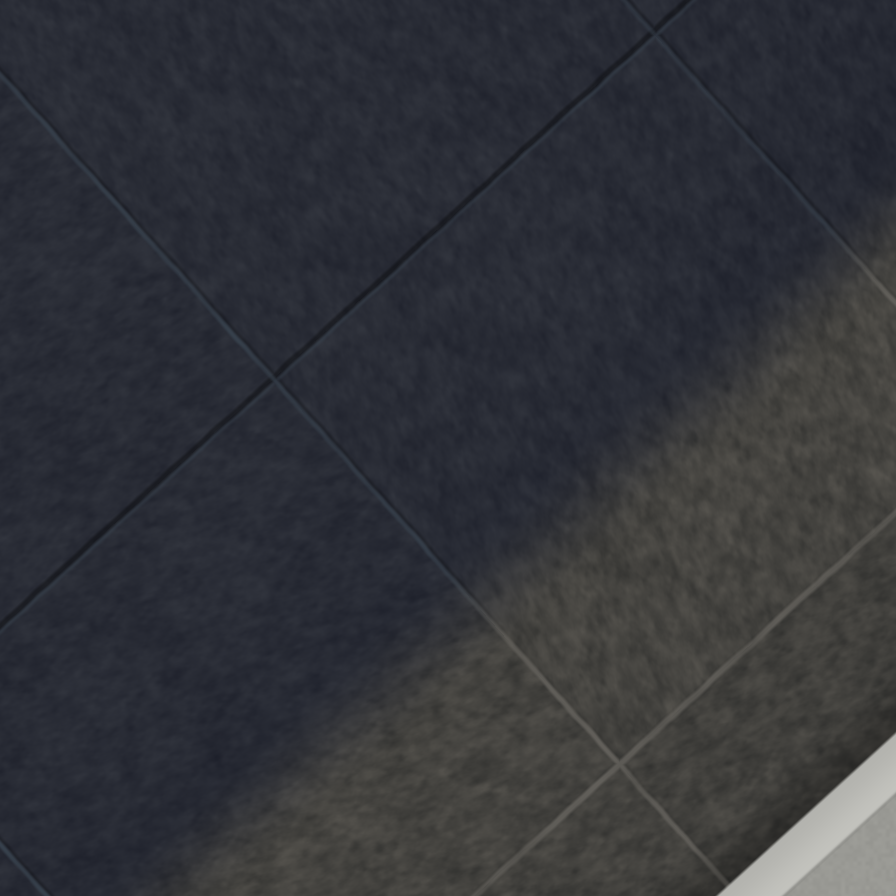
Write a Shadertoy shader that draws this texture.

```glsl
// Dark stone floor tiles on a tilted square lattice, half in soft blue shadow and
// half in warm light, with a pale trim across the lower right corner.
// Lattice coordinates give the joints; stretched value noise gives the stone grain.

#define NODE vec2(0.305, 0.577)      // one joint crossing
#define STEP_A vec2(0.424, 0.386)    // lattice step, rising
#define STEP_B vec2(0.386, -0.430)   // lattice step, falling
#define TILE 0.576                   // tile side
#define JOINT 0.0028                 // joint half width
#define GRAIN 1.6                    // strength of the stone grain
#define SHADOW_POINT vec2(0.48, 0.275)
#define SHADOW_SOFT 0.058
#define TRIM_POINT vec2(0.80, 0.0)
#define TRIM_WIDTH 0.050

const vec3 SHADE_DARK = vec3(0.137, 0.148, 0.187);
const vec3 SHADE_PALE = vec3(0.176, 0.188, 0.224);
const vec3 LIT_DARK   = vec3(0.235, 0.232, 0.220);
const vec3 LIT_PALE   = vec3(0.310, 0.302, 0.283);
const vec3 BEVEL      = vec3(0.215, 0.255, 0.300);
const vec3 LIT_JOINT  = vec3(0.390, 0.380, 0.360);
const vec3 TRIM_RIM   = vec3(0.74, 0.74, 0.72);
const vec3 TRIM_FACE  = vec3(0.60, 0.60, 0.58);

float hash(vec2 p) {
    vec3 q = fract(p.xyx * 0.1031);
    q += dot(q, q.yzx + 33.33);
    return fract((q.x + q.y) * q.z);
}

float noise(vec2 p) {
    vec2 i = floor(p), f = fract(p);
    f = f * f * (3.0 - 2.0 * f);
    return mix(mix(hash(i), hash(i + vec2(1, 0)), f.x),
               mix(hash(i + vec2(0, 1)), hash(i + vec2(1, 1)), f.x), f.y);
}

float fbm(vec2 p) {
    float sum = 0.0, amp = 0.5;
    for (int i = 0; i < 4; i++) {
        sum += amp * noise(p);
        p = mat2(1.6, 1.2, -1.2, 1.6) * p + 17.3;
        amp *= 0.5;
    }
    return sum / 0.9375;
}

// Soft stripe of a given half width around zero
float stripe(float d, float halfWidth, float soft) {
    return 1.0 - smoothstep(halfWidth - soft, halfWidth + soft, abs(d));
}

// Stone grain, centred on zero, drawn out along an angle chosen per tile
float stoneGrain(vec2 p, vec2 id) {
    float angle = id.x >= max(id.y, 0.0) ? -1.1 : 0.3;
    angle += 0.4 * (hash(id + 41.0) - 0.5);
    vec2 along = vec2(cos(angle), sin(angle));
    vec2 q = vec2(dot(p, along), dot(p, vec2(-along.y, along.x))) + 9.0 + 3.0 * hash(id + 20.0);
    float flecks = fbm(q * vec2(52.0, 84.0)) - 0.5;
    float fine = noise(q * vec2(125.0, 190.0)) - 0.5;
    float clouds = fbm(q * 9.0) - 0.5;
    return flecks + 0.36 * fine + 0.25 * clouds;
}

void mainImage(out vec4 fragColor, in vec2 fragCoord) {
    vec2 p = fragCoord / iResolution.xy;
    float soft = max(1.0 / iResolution.y, 0.0022);

    // Tile index and signed distance to the nearest joint of each direction
    vec2 lattice = inverse(mat2(STEP_A, STEP_B)) * (p - NODE);
    vec2 id = floor(lattice);
    vec2 d = (fract(lattice + 0.5) - 0.5) * TILE;
    d += 0.0016 * (noise(p * 50.0) - 0.5);

    // Soft shadow edge, a little ragged
    float edge = dot(p - SHADOW_POINT, normalize(vec2(0.68, -0.735)));
    edge += 0.018 * (fbm(p * 14.0 + 5.0) - 0.5);
    float lit = smoothstep(-SHADOW_SOFT, SHADOW_SOFT, edge);

    // Stone tone: grain, small change per tile, darker corners and shadow rim
    float tone = 0.62 + GRAIN * stoneGrain(p, id) + 0.12 * (hash(id + 7.0) - 0.5);
    float shadeTone = tone - 0.28 * smoothstep(-0.22, 0.0, edge)
                    - 0.30 * smoothstep(0.45, 0.9, length(p - vec2(0.35, 0.6)));
    float litTone = tone - 0.17 - 0.15 * smoothstep(0.15, 0.32, edge);
    vec3 shadeColor = mix(SHADE_DARK, SHADE_PALE, shadeTone);
    vec3 litColor = mix(LIT_DARK, LIT_PALE, litTone);
    vec3 color = mix(shadeColor, litColor, lit);

    // Joints: a soft dark groove beside a pale bevel, flat and pale in the light
    float wear = 0.75 + 0.5 * (noise(p * 24.0) - 0.5);
    float grooveA = stripe(d.y + 0.0012, JOINT * 1.2, soft);
    float grooveB = stripe(d.x - 0.0040, JOINT * 0.8, soft);
    color *= 1.0 - mix(0.36, 0.10, lit) * max(grooveA, 0.6 * grooveB);
    float upperRight = smoothstep(0.55, 0.85, p.y) * step(0.5, p.x);
    float bevelA = 0.65 * stripe(d.y - 0.0036, JOINT * 0.7, soft);
    float bevelB = mix(1.0, 0.6, upperRight) * stripe(d.x, JOINT * 0.9, soft);
    color = mix(color, BEVEL, max(bevelA, bevelB) * wear * (1.0 - lit));
    float paleJoint = max(stripe(d.y, JOINT * 1.2, soft), stripe(d.x, JOINT, soft));
    color = mix(color, LIT_JOINT, paleJoint * wear * lit);

    // Corner trim: contact shadow, pale rim, thin seam, grey face
    float trim = dot(p - TRIM_POINT, normalize(vec2(0.182, -0.2)));
    color *= 1.0 - 0.25 * smoothstep(-0.06, 0.0, trim);
    vec3 rim = TRIM_RIM * mix(0.95, 1.03, smoothstep(0.0, TRIM_WIDTH, trim));
    vec3 face = TRIM_FACE * (1.0 + 0.05 * (noise(p * 220.0) - 0.5));
    vec3 trimColor = mix(rim, face, smoothstep(-soft, soft, trim - TRIM_WIDTH));
    trimColor *= 1.0 - 0.12 * stripe(trim - TRIM_WIDTH, 0.0015, soft);
    color = mix(color, trimColor, smoothstep(-soft, soft, trim));

    fragColor = vec4(clamp(color, 0.0, 1.0), 1.0);
}
```
